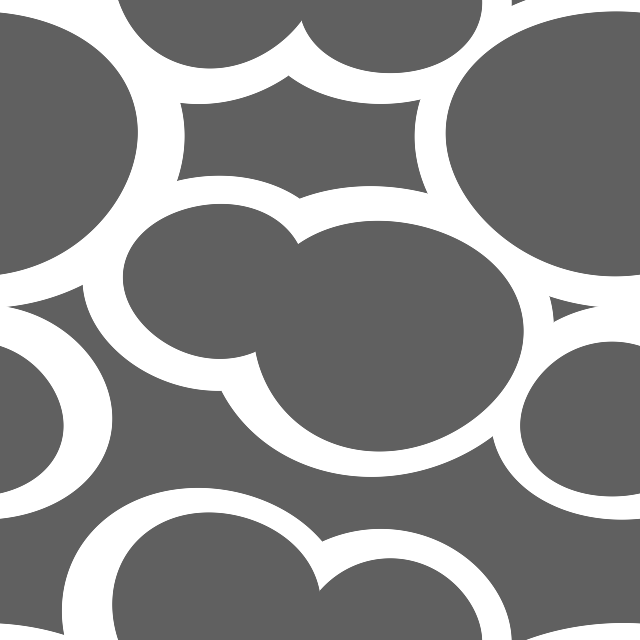
Write a Shadertoy shader that draws this pattern.

```glsl
// Overlapping grey pebbles with fused white rims on a grey ground.
// Six egg-shaped blobs sit on a sheared 3 x 2 lattice of a torus: the union
// of the rims is painted first, then the union of the cores on top.

const vec3 GREY = vec3(0.377);
const vec3 WHITE = vec3(1.0);
const float TAU = 6.2831853;

float hash(vec2 p) {
    return fract(sin(dot(p, vec2(127.1, 311.7))) * 43758.5453);
}

// Random vector with both parts from -1 to 1
vec2 hashSigned(vec2 p, float seed) {
    return 2.0 * vec2(hash(p + seed), hash(p + seed + 17.3)) - 1.0;
}

// Shortest offset between two points on the unit torus
vec2 wrapOffset(vec2 d) {
    return d - floor(d + 0.5);
}

// Approximate distance to an ellipse with a gentle three-lobed wobble
float eggDistance(vec2 p, vec2 radii, float wobble, float phase) {
    vec2 q = p / radii;
    float level = length(q);
    float slope = max(length(q / radii), 0.001);
    float angle = atan(q.y, q.x + 1e-5);
    float border = 1.0 + wobble * cos(3.0 * angle + phase);
    return (level - border) * level / slope;
}

// Lattice position: columns are spread unevenly and shifted vertically
vec2 blobCenter(float col, float row) {
    float x = 0.34 + col * (0.23 + 0.04 * col);
    float y = 0.053 + col * (0.197 * col - 0.246);
    return vec2(x, y + row * (0.51 - 0.04 * col));
}

// Small and large blobs alternate; large ones grow with the column
vec2 blobRadii(float col, float row) {
    float large = mod(row + step(col, 0.5), 2.0);
    vec2 growth = vec2(0.02, 0.032) + col * vec2(0.048, 0.027);
    return vec2(0.143, 0.121) + large * growth;
}

// Coverage of the inside of a shape, softened over one pixel
float inside(float d, float pixel) {
    return 1.0 - smoothstep(-0.5 * pixel, 0.5 * pixel, d);
}

void mainImage(out vec4 fragColor, in vec2 fragCoord) {
    vec2 uv = fragCoord / iResolution.xy;
    float pixel = 1.0 / min(iResolution.x, iResolution.y);
    vec2 rimWidth = vec2(0.061, 0.047);
    float rim = 1.0;
    float core = 1.0;

    // Merge all rims and all cores
    for (int i = 0; i < 6; i++) {
        float col = float(i % 3);
        float row = float(i / 3);
        vec2 id = vec2(col, row);
        vec2 center = blobCenter(col, row) + 0.007 * hashSigned(id, 3.0);
        vec2 radii = blobRadii(col, row);
        vec2 rimShift = vec2(0.018, 0.011) * hashSigned(id, 8.0);
        float phase = TAU * hash(id + 5.0);

        vec2 p = wrapOffset(uv - center);
        core = min(core, eggDistance(p, radii, 0.022, phase));
        rim = min(rim, eggDistance(p - rimShift, radii + rimWidth, 0.015, phase));
    }

    // Paint rims over the ground, then cores over the rims
    vec3 color = mix(GREY, WHITE, inside(rim, pixel));
    color = mix(color, GREY, inside(core, pixel));
    fragColor = vec4(color, 1.0);
}
```
